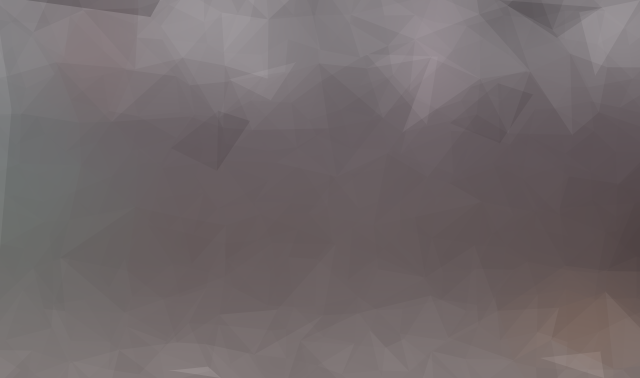
Give the GLSL for this background, as a WebGL 1 fragment shader.

```glsl
precision highp float;
// A muted low-poly backdrop: two translucent layers of jittered triangles
// take their tones from a smooth colour field of vertical bands and soft
// glows, with a few larger facets laid over the top.

uniform vec2 u_resolution;

const vec2 SHAPE = vec2(1.695, 1.0);       // canvas width and height
const vec2 COARSE_CELLS = vec2(13.0, 8.0);
const vec2 FINE_CELLS = vec2(21.0, 12.0);
const float JITTER = 0.8;
const float FLATNESS = 0.65;               // share of flat facet colour
const float TONE_CALM = 0.016;             // facet contrast at mid height
const float TONE_EDGE = 0.065;             // facet contrast at top and bottom
const float FACET_SLOPE = 0.22;            // shading across one facet
const float FINE_SHARE = 0.4;

const vec3 FLOOR_MAUVE = vec3(0.505, 0.470, 0.470);
const vec3 LOW_BROWN = vec3(0.400, 0.358, 0.362);
const vec3 MID_PLUM = vec3(0.412, 0.375, 0.392);
const vec3 TOP_GREY = vec3(0.520, 0.500, 0.515);
const vec3 LEFT_TINT = vec3(0.020, 0.075, 0.060);
const vec3 RIGHT_TINT = vec3(-0.055, -0.060, -0.060);

float hash(vec2 p) {
  return fract(sin(dot(p, vec2(127.1, 311.7))) * 43758.5453);
}

vec2 hash2(vec2 p) {
  return vec2(hash(p), hash(p + 37.3));
}

float glow(vec2 p, vec2 center, vec2 radius) {
  vec2 d = (p - center) / radius;
  return exp(-dot(d, d));
}

// Smooth colours, with p running from 0 to 1 on both axes
vec3 colorField(vec2 p) {
  vec3 c = mix(FLOOR_MAUVE, LOW_BROWN, smoothstep(-0.05, 0.36, p.y));
  c = mix(c, MID_PLUM, smoothstep(0.35, 0.65, p.y));
  c = mix(c, TOP_GREY, smoothstep(0.60, 0.92, p.y));
  float middle = glow(p, vec2(p.x, 0.48), vec2(1.0, 0.36));
  c += LEFT_TINT * middle * (1.0 - smoothstep(0.0, 0.32, p.x));
  c += RIGHT_TINT * middle * smoothstep(0.55, 1.0, p.x);

  // Pale lights along the top
  c += 0.085 * glow(p, vec2(0.33, 0.95), vec2(0.11, 0.13));
  c += 0.050 * glow(p, vec2(0.40, 0.80), vec2(0.08, 0.08));
  c += vec3(0.080, 0.062, 0.072) * glow(p, vec2(0.67, 0.87), vec2(0.05, 0.17));
  c += 0.070 * glow(p, vec2(0.97, 0.92), vec2(0.06, 0.11));

  // Shadows and the warm upper left
  c -= 0.085 * glow(p, vec2(0.81, 0.97), vec2(0.07, 0.07));
  c -= 0.030 * glow(p, vec2(0.49, 0.96), vec2(0.04, 0.14));
  c -= vec3(0.0, 0.035, 0.035) * glow(p, vec2(0.15, 0.85), vec2(0.08, 0.18));
  c -= 0.030 * glow(p, vec2(0.56, 0.77), vec2(0.06, 0.09));
  c -= 0.040 * glow(p, vec2(1.0, 0.32), vec2(0.05, 0.18));

  // Warm and pale patches along the bottom
  c += vec3(0.045, 0.010, -0.020) * glow(p, vec2(0.92, 0.13), vec2(0.13, 0.13));
  c -= 0.035 * glow(p, vec2(0.44, 0.03), vec2(0.05, 0.05));
  return c;
}

float edgeDistance(vec2 p, vec2 a, vec2 b) {
  vec2 d = b - a;
  return (d.x * (p.y - a.y) - d.y * (p.x - a.x)) / max(length(d), 0.0001);
}

// Smooth coverage of a triangle of either winding
float triangle(vec2 p, vec2 a, vec2 b, vec2 c) {
  float winding = sign(edgeDistance(c, a, b));
  float ab = winding * edgeDistance(p, a, b);
  float bc = winding * edgeDistance(p, b, c);
  float ca = winding * edgeDistance(p, c, a);
  return clamp(0.5 + min(ab, min(bc, ca)) * u_resolution.y, 0.0, 1.0);
}

float facet(vec2 p, vec2 a, vec2 b, vec2 c) {
  return triangle(p * SHAPE, a * SHAPE, b * SHAPE, c * SHAPE);
}

vec2 meshVertex(vec2 id, vec2 cells) {
  return (id + 0.5 + JITTER * (hash2(id + cells) - 0.5)) / cells * SHAPE;
}

// Adds one mesh triangle: rgb holds weighted colour, a holds the weight
void addTriangle(inout vec4 sum, vec2 p, vec2 a, vec2 b, vec2 c, vec2 seed) {
  float cover = triangle(p, a, b, c);
  if (cover <= 0.0) return;
  vec2 center = (a + b + c) / 3.0;
  float contrast = mix(TONE_CALM, TONE_EDGE, smoothstep(0.12, 0.55, abs(center.y - 0.45)));
  float tone = hash(seed) - 0.5 + FACET_SLOPE * 10.0 * dot(p - center, hash2(seed + 5.1) - 0.5);
  vec3 color = mix(colorField(p / SHAPE), colorField(center / SHAPE), FLATNESS);
  sum += cover * vec4(color + contrast * tone, 1.0);
}

vec3 mesh(vec2 uv, vec2 cells) {
  vec4 sum = vec4(0.0);
  vec2 home = floor(uv * cells - 0.5);
  for (int j = -1; j <= 1; j++) {
    for (int i = -1; i <= 1; i++) {
      vec2 id = home + vec2(float(i), float(j));
      vec2 a = meshVertex(id, cells);
      vec2 b = meshVertex(id + vec2(1.0, 0.0), cells);
      vec2 c = meshVertex(id + 1.0, cells);
      vec2 d = meshVertex(id + vec2(0.0, 1.0), cells);
      bool flip = hash(id + 9.7) > 0.5;
      addTriangle(sum, uv * SHAPE, a, b, flip ? d : c, id + 0.3);
      addTriangle(sum, uv * SHAPE, c, d, flip ? b : a, id + 0.6);
    }
  }
  return sum.rgb / max(sum.a, 0.001);
}

// Brightness of the larger facets
float accents(vec2 p) {
  float t = -0.035 * facet(p, vec2(0.341, 0.707), vec2(0.339, 0.548), vec2(0.391, 0.68));
  t -= 0.018 * facet(p, vec2(0.341, 0.707), vec2(0.267, 0.608), vec2(0.339, 0.548));
  t -= 0.020 * facet(p, vec2(0.778, 0.78), vec2(0.703, 0.674), vec2(0.781, 0.621));
  t -= 0.030 * facet(p, vec2(0.778, 0.78), vec2(0.833, 0.75), vec2(0.781, 0.621));
  t -= 0.045 * facet(p, vec2(0.78, 1.0), vec2(0.94, 0.98), vec2(0.87, 0.9));
  t += 0.040 * facet(p, vec2(0.905, 0.967), vec2(1.0, 1.0), vec2(0.93, 0.8));
  t += 0.025 * facet(p, vec2(0.573, 0.857), vec2(0.667, 0.67), vec2(0.684, 0.85));
  t -= 0.090 * facet(p, vec2(0.04, 1.0), vec2(0.25, 1.0), vec2(0.235, 0.955));
  t += 0.060 * facet(p, vec2(0.267, 0.02), vec2(0.325, 0.03), vec2(0.345, 0.0));
  t += 0.030 * facet(p, vec2(0.462, 0.835), vec2(0.358, 0.79), vec2(0.423, 0.735));
  t += 0.045 * facet(p, vec2(0.844, 0.053), vec2(0.938, 0.07), vec2(0.944, 0.0));
  t += 0.035 * facet(p, vec2(0.0, 0.91), vec2(0.0, 0.34), vec2(0.018, 0.71));
  return t;
}

void main() {
  vec2 uv = gl_FragCoord.xy / u_resolution;
  vec3 color = mix(mesh(uv, COARSE_CELLS), mesh(uv, FINE_CELLS), FINE_SHARE);
  gl_FragColor = vec4(color + accents(uv), 1.0);
}
```
